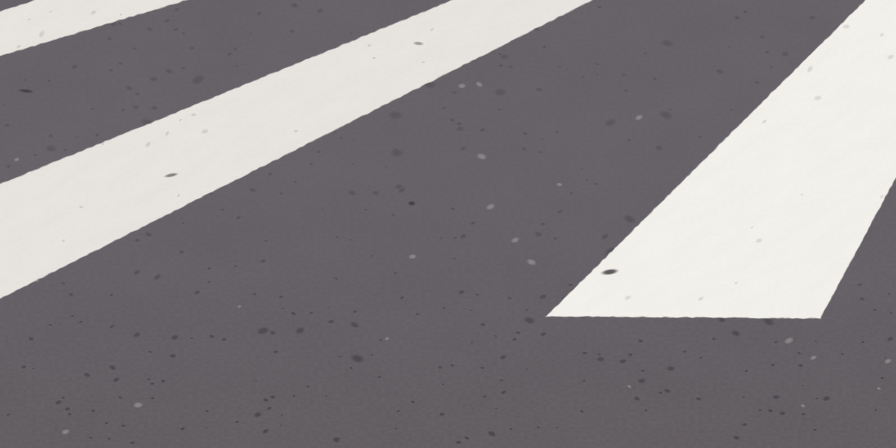
Reproduce this texture procedurally as a Shadertoy shader.

```glsl
// Worn white crosswalk bars on grey asphalt, seen at a low angle.

// Colours
const vec3 ASPHALT_FAR = vec3(0.402, 0.385, 0.408);
const vec3 ASPHALT_NEAR = vec3(0.392, 0.372, 0.388);
const vec3 PAINT_BRIGHT = vec3(0.948, 0.940, 0.918);
const vec3 PAINT_DULL = vec3(0.902, 0.892, 0.870);
const vec3 PIT_COLOR = vec3(0.23, 0.21, 0.23);
const vec3 GRIT_COLOR = vec3(0.62, 0.60, 0.60);

// Surface tuning, lengths in canvas heights
const float EDGE_SOFTNESS = 0.0024;
const float EDGE_WEAR = 0.0022;
const float MOTTLE = 0.014;
const float GRAIN = 0.016;
const float PIT_DENSITY = 0.13;
const float GRIT_DENSITY = 0.035;

float hash(vec2 p) {
    vec3 q = fract(vec3(p.xyx) * 0.1031);
    q += dot(q, q.yzx + 33.33);
    return fract((q.x + q.y) * q.z);
}

vec2 gradient(vec2 cell) {
    float angle = 6.28318 * hash(cell);
    return vec2(cos(angle), sin(angle));
}

float gradientNoise(vec2 p) {
    vec2 i = floor(p), f = fract(p);
    vec2 u = f * f * f * (f * (f * 6.0 - 15.0) + 10.0);
    vec2 e = vec2(0.0, 1.0);
    float low = mix(dot(gradient(i), f), dot(gradient(i + e.yx), f - e.yx), u.x);
    float high = mix(dot(gradient(i + e.xy), f - e.xy), dot(gradient(i + e.yy), f - e.yy), u.x);
    return mix(low, high, u.y);
}

float fbm(vec2 p) {
    float sum = 0.0, weight = 0.5;
    for (int i = 0; i < 4; i++) {
        sum += weight * gradientNoise(p);
        p = p * 2.03 + 17.3;
        weight *= 0.5;
    }
    return sum;
}

// Signed distance to the line a-b, positive on its left
float leftOf(vec2 p, vec2 a, vec2 b) {
    vec2 d = normalize(b - a);
    return d.x * (p.y - a.y) - d.y * (p.x - a.x);
}

// Soft tilted oval mark
float oval(vec2 p, vec2 center, vec2 radius, float tilt) {
    vec2 d = p - center;
    float c = cos(tilt), s = sin(tilt);
    d = vec2(c * d.x + s * d.y, c * d.y - s * d.x) / radius;
    return 1.0 - smoothstep(0.4, 1.3, length(d));
}

// Sparse random ovals, at most one per grid cell
float specks(vec2 p, float cells, float density, float seed) {
    vec2 id = floor(p * cells);
    vec2 jitter = vec2(hash(id + seed), hash(id + seed + 41.7));
    vec2 center = (id + 0.25 + 0.5 * jitter) / cells;
    float size = mix(0.05, 0.13, hash(id + seed + 9.1)) / cells;
    float present = step(hash(id + seed + 73.9), density);
    return present * oval(p, center, size * vec2(1.5, 0.9), jitter.x - 0.5);
}

void mainImage(out vec4 fragColor, in vec2 fragCoord) {
    vec2 p = fragCoord / iResolution.y;
    p.x *= 2.0 * iResolution.y / iResolution.x;
    float soft = max(EDGE_SOFTNESS, 0.75 / iResolution.y);

    // Painted bars, bounded by straight edges
    float farBar = min(leftOf(p, vec2(0.0, 0.875), vec2(0.417, 1.0)),
                       -leftOf(p, vec2(0.0, 0.974), vec2(0.078, 1.0)));
    float middleBar = min(leftOf(p, vec2(0.0, 0.333), vec2(1.323, 1.0)),
                          -leftOf(p, vec2(0.0, 0.589), vec2(1.010, 1.0)));
    float nearBar = min(leftOf(p, vec2(1.219, 0.294), vec2(1.831, 0.289)),
                    min(leftOf(p, vec2(1.831, 0.289), vec2(2.0, 0.604)),
                        -leftOf(p, vec2(1.219, 0.294), vec2(1.932, 1.0))));
    float bars = max(max(farBar, middleBar), nearBar);
    bars += EDGE_WEAR * gradientNoise(p * 70.0);
    float paintMask = smoothstep(-soft, soft, bars);

    // Asphalt with broad mottling, fine grain, pits and pale grit
    float mottle = fbm(p * vec2(5.0, 9.0));
    float grain = gradientNoise(p * vec2(100.0, 150.0));
    float nearness = 1.0 - smoothstep(0.0, 0.7, p.y);
    vec3 road = mix(ASPHALT_FAR, ASPHALT_NEAR, nearness);
    road += MOTTLE * mottle + GRAIN * grain * (0.6 + 0.6 * nearness);
    float pits = 0.0;
    for (int i = 0; i < 3; i++) {
        float level = float(i);
        pits = max(pits, specks(p, 13.0 + 9.0 * level, PIT_DENSITY, 11.0 + 23.0 * level));
    }
    pits *= 0.25 + 0.3 * nearness;
    pits = max(pits, 0.75 * oval(p, vec2(0.919, 0.546), vec2(0.008, 0.005), 0.0));
    pits = max(pits, 0.7 * oval(p, vec2(0.058, 0.797), vec2(0.016, 0.004), -0.1));
    road = mix(road, PIT_COLOR, pits);
    road = mix(road, GRIT_COLOR, 0.6 * specks(p, 18.0, GRIT_DENSITY, 97.0));

    // Paint with faint scuffs along the bars and a few chips
    vec3 paint = mix(PAINT_DULL, PAINT_BRIGHT, smoothstep(-0.04, 0.0, nearBar));
    vec2 along = vec2(dot(p, vec2(0.87, 0.49)), dot(p, vec2(-0.49, 0.87)));
    paint += 0.016 * fbm(along * vec2(9.0, 32.0)) + 0.008 * grain;
    float chips = 0.8 * oval(p, vec2(1.361, 0.393), vec2(0.018, 0.006), 0.15);
    chips = max(chips, 0.55 * oval(p, vec2(0.382, 0.609), vec2(0.015, 0.004), 0.2));
    chips = max(chips, 0.4 * oval(p, vec2(0.934, 0.903), vec2(0.011, 0.004), -0.1));
    chips = max(chips, 0.12 * specks(along, 22.0, PIT_DENSITY, 5.0));
    paint = mix(paint, PIT_COLOR, chips);

    fragColor = vec4(clamp(mix(road, paint, paintMask), 0.0, 1.0), 1.0);
}
```
